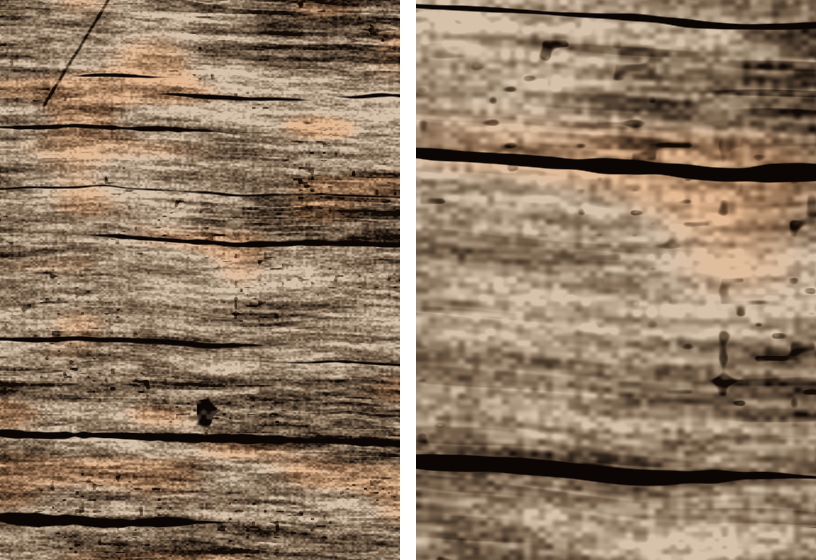
Left: the whole. Right: its middle third, enlarged.
Give the GLSL for this texture, as a Shadertoy shader.

```glsl
// Weathered wooden board: stretched noise layers form the horizontal grain,
// tapered bands cut the long dark cracks, and a tone ramp colours the result.
// A slanted scratch, a small knot hole and scattered pits finish the surface.

const vec3 GAP_COLOR   = vec3(0.045, 0.025, 0.012);
const vec3 DARK_WOOD   = vec3(0.07, 0.04, 0.02);
const vec3 MID_WOOD    = vec3(0.47, 0.385, 0.30);
const vec3 PALE_WOOD   = vec3(0.84, 0.76, 0.67);
const vec3 RUST_TINT   = vec3(1.07, 0.96, 0.86);
const float BASE_TONE  = 0.585;
const float GRAIN_TILT = 0.022;
const float LINE_DEPTH = 0.34;
const vec2 KNOT_CENTER = vec2(0.365, 0.264);
const float KNOT_RADIUS = 0.018;
const vec2 SCRATCH_TOP = vec2(0.197, 1.005);
const vec2 SCRATCH_END = vec2(0.078, 0.811);

// Each crack: start x, end x, height, half width
const int CRACK_COUNT = 10;
const vec4 CRACKS[CRACK_COUNT] = vec4[CRACK_COUNT](
    vec4(-0.30, 0.46, 0.773, 0.0042),
    vec4( 0.12, 1.20, 0.578, 0.0042),
    vec4(-0.30, 0.52, 0.392, 0.0042),
    vec4(-0.10, 1.20, 0.222, 0.0068),
    vec4(-0.30, 0.45, 0.071, 0.0078),
    vec4( 0.25, 0.60, 0.836, 0.0036),
    vec4( 0.56, 1.20, 0.847, 0.0034),
    vec4( 0.09, 0.36, 0.866, 0.0026),
    vec4(-0.30, 1.20, 0.665, 0.0016),
    vec4( 0.45, 1.20, 0.362, 0.0024));

float hash(vec2 p) {
    return fract(sin(dot(p, vec2(127.1, 311.7))) * 43758.5453);
}

// Value noise centred on zero, range -0.5 to 0.5
float noise(vec2 p) {
    vec2 i = floor(p);
    vec2 f = fract(p);
    f = f * f * (3.0 - 2.0 * f);
    float low = mix(hash(i), hash(i + vec2(1, 0)), f.x);
    float high = mix(hash(i + vec2(0, 1)), hash(i + vec2(1, 1)), f.x);
    return mix(low, high, f.y) - 0.5;
}

float segmentDistance(vec2 p, vec2 a, vec2 b) {
    vec2 ab = b - a;
    float t = clamp(dot(p - a, ab) / dot(ab, ab), 0.0, 1.0);
    return length(p - a - ab * t);
}

// Bend the plane so that the fibres run gently uneven
vec2 bendGrain(vec2 p) {
    float sway = 0.012 * noise(p * vec2(5.0, 4.0) + 3.0);
    float ripple = 0.005 * noise(p * vec2(16.0, 30.0) + 17.0);
    return vec2(p.x, p.y + GRAIN_TILT * p.x + sway + ripple);
}

float woodTone(vec2 p, vec2 q) {
    float patches = noise(q * vec2(4.0, 13.0) + 5.0);
    float tone = BASE_TONE + 0.13 * (p.y - 0.5);
    tone += 0.34 * patches;
    tone += 0.30 * noise(q * vec2(6.0, 46.0) + 11.0);
    tone += 0.36 * noise(q * vec2(10.0, 125.0) + 23.0);
    tone += 0.30 * noise(q * vec2(38.0, 250.0) + 37.0);
    tone += 0.32 * noise(p * vec2(230.0, 290.0) + 41.0);

    // Dark splits between fibres, deeper in the worn patches
    float wear = smoothstep(0.35, -0.3, patches);
    float wide = smoothstep(0.10, 0.32, noise(q * vec2(6.0, 88.0) + 53.0));
    float thin = smoothstep(0.12, 0.34, noise(q * vec2(11.0, 170.0) + 61.0));
    tone -= LINE_DEPTH * (0.25 + 0.75 * wear) * max(wide, 0.75 * thin);

    // Pits
    float pits = smoothstep(0.27, 0.42, noise(p * vec2(95.0, 150.0) + 71.0));
    float pitArea = smoothstep(-0.1, 0.3, noise(p * vec2(9.0, 16.0) + 83.0));
    return tone - 0.35 * pits * pitArea;
}

// x: open gap coverage, y: light lip below minus shade around
vec2 crackLayer(vec2 q, float pixel) {
    vec2 result = vec2(0.0);
    for (int i = 0; i < CRACK_COUNT; i++) {
        vec4 crack = CRACKS[i];
        float seed = float(i) * 7.3;
        float taper = smoothstep(crack.x, crack.x + 0.13, q.x)
                    * (1.0 - smoothstep(crack.y - 0.16, crack.y, q.x));
        float ragged = 1.0 + 0.8 * noise(vec2(q.x * 13.0, seed))
                     + 0.6 * noise(vec2(q.x * 60.0, seed + 2.0));
        float halfWidth = crack.w * taper * ragged;
        float offset = q.y - crack.z + 0.003 * noise(vec2(q.x * 22.0, seed + 4.0));
        float edge = abs(offset) - halfWidth;
        float gap = clamp(0.5 - edge / (1.5 * pixel), 0.0, 1.0)
                  * smoothstep(0.0, pixel, halfWidth);
        float halo = exp(-max(edge, 0.0) / 0.006) * taper * crack.w / 0.006;
        result.x = max(result.x, gap);
        result.y += halo * (offset < 0.0 ? 0.10 : -0.16);
    }
    return result;
}

void mainImage(out vec4 fragColor, in vec2 fragCoord) {
    float pixel = 1.0 / iResolution.y;
    vec2 p = fragCoord * pixel;
    vec2 q = bendGrain(p);
    vec2 cracks = crackLayer(q, pixel);
    float tone = woodTone(p, q) + cracks.y;

    // Slanted scratch
    vec2 shaken = p + 0.005 * noise(p * 35.0);
    float scratch = segmentDistance(shaken, SCRATCH_TOP, SCRATCH_END);
    tone -= 0.42 * (1.0 - smoothstep(0.0006, 0.0006 + 2.0 * pixel, scratch));

    // Tone to wood colour, with rusty areas
    tone = clamp(tone, 0.0, 1.0);
    vec3 color = mix(DARK_WOOD, MID_WOOD, smoothstep(0.0, 1.0, tone / 0.94 + 0.0));
    color = tone < 0.47 ? mix(DARK_WOOD, MID_WOOD, max(tone - 0.07, 0.0) / 0.40)
                        : mix(MID_WOOD, PALE_WOOD, min((tone - 0.47) / 0.37, 1.0));
    float rust = smoothstep(0.05, 0.35, noise(q * vec2(7.0, 19.0) + 97.0));
    color *= mix(vec3(1.0), RUST_TINT, rust);

    // Knot hole with a crumbly brown core
    float knot = length((p - KNOT_CENTER) * vec2(0.95, 0.8))
               + 0.018 * noise(p * 75.0) - KNOT_RADIUS;
    float hole = 1.0 - smoothstep(-pixel, 1.5 * pixel, knot);
    float crumbs = smoothstep(0.05, 0.4, noise(p * 110.0 + 9.0));
    color = mix(color, mix(GAP_COLOR, 0.5 * MID_WOOD, crumbs), hole);

    color = mix(color, GAP_COLOR, cracks.x);
    fragColor = vec4(color, 1.0);
}
```
